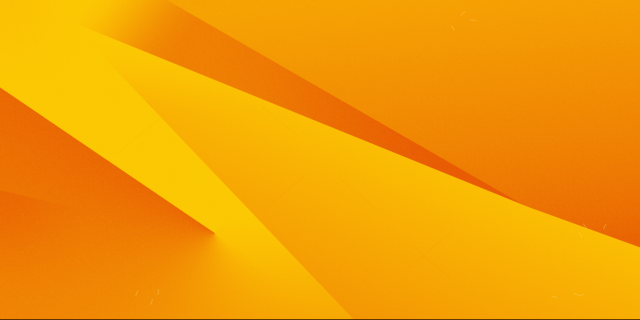
Reproduce this background procedurally as a Shadertoy shader.

```glsl
// Folded sheets of amber paper: a bright diagonal beam between darker creases.
// Each sheet is a half plane with its own gradient of a single tone, and the
// tone is turned into colour at the end. Fine strokes, flecks and grain on top.

// Units: canvas height is 1, canvas width is 2, origin at the lower left.
const vec2 RIDGE_A = vec2(0.521, 1.000), RIDGE_B = vec2(1.654, 0.349);
const vec2 BEAM_A = vec2(0.299, 0.901), BEAM_B = vec2(1.654, 0.352);
const vec2 BEAM_END = vec2(2.000, 0.227);
const vec2 FOLD_A = vec2(0.339, 0.805), FOLD_B = vec2(1.107, 0.000);
const vec2 SHADOW_A = vec2(0.000, 0.727), SHADOW_TIP = vec2(0.672, 0.271);
const vec2 CREASE_A = vec2(0.000, 0.406), CREASE_B = vec2(0.281, 0.339);

const float BRIGHT_TONE = 0.785;
const float SHADOW_TONE = 0.41;
const float RIGHT_TONE = 0.745, RIGHT_FALL = 0.30;
const float WEDGE_MID = 0.50, WEDGE_DEEP = 0.36;
const float UPPER_LOW = 0.39, UPPER_HIGH = 0.635;
const float UPPER_TILT = 0.08;
const float GRAIN_BRIGHT = 0.008, GRAIN_DARK = 0.020;
const float STROKE_DEPTH = 0.028;
const float FLECK_OPACITY = 0.35;
const float RULE_HEIGHT = 0.0024;
const vec3 FLECK_COLOR = vec3(1.0, 0.84, 0.45);
const vec3 RULE_COLOR = vec3(0.20, 0.09, 0.01);
const float PI = 3.14159265;

float hash(vec2 p) {
    return fract(sin(dot(p, vec2(127.1, 311.7))) * 43758.5453);
}

// Signed distance to the line a-b, positive on its left.
float side(vec2 p, vec2 a, vec2 b) {
    vec2 d = normalize(b - a);
    return d.x * (p.y - a.y) - d.y * (p.x - a.x);
}

float segment(vec2 p, vec2 a, vec2 b) {
    vec2 v = b - a;
    return length(p - a - v * clamp(dot(p - a, v) / dot(v, v), 0.0, 1.0));
}

float cover(float d, float pixel) {
    return smoothstep(-0.75 * pixel, 0.75 * pixel, d);
}

// Bright strip above the shadow edge; below it, tone sweeps round the tip.
float leftSheet(vec2 p, float pixel) {
    float above = side(p, SHADOW_A, SHADOW_TIP);
    float along = dot(p - SHADOW_TIP, normalize(SHADOW_A - SHADOW_TIP));
    float sweep = atan(max(-above, 0.00001), along) / PI;
    float shade = mix(SHADOW_TONE, BRIGHT_TONE, sweep);
    float crease = cover(-side(p, CREASE_A, CREASE_B), pixel);
    shade -= 0.05 * crease * smoothstep(0.30, 0.0, p.x) * smoothstep(0.08, 0.36, p.y);
    float lit = BRIGHT_TONE - 0.03 * smoothstep(0.3, 0.0, p.x) * smoothstep(0.7, 1.0, p.y);
    float tone = mix(shade, lit, cover(above, pixel));
    return tone - 0.4 * sweep * sweep * max(SHADOW_TIP.y + 0.05 - p.y, 0.0);
}

float sheetTone(vec2 p, float pixel) {
    float left = leftSheet(p, pixel);
    float beamEdge = min(side(p, BEAM_A, BEAM_B), side(p, BEAM_B, BEAM_END));

    // Beam: the right half darkens away from its upper edge.
    float right = RIGHT_TONE + RIGHT_FALL * min(beamEdge, 0.0);
    float fold = cover(side(p, FOLD_A, FOLD_B), pixel) * smoothstep(0.90, 0.64, p.y);
    float beam = mix(left, right, fold);

    // Dark wedge with a slanted fade, then the upper sheet over it.
    float slant = p.x + 0.8 * (1.0 - p.y);
    float wedge = mix(left, WEDGE_MID, smoothstep(0.25, 0.70, slant));
    wedge = mix(wedge, WEDGE_DEEP, smoothstep(0.6, 1.45, p.x));
    float height = p.y - UPPER_TILT * (p.x - 1.2);
    float rise = pow(clamp((height - 0.2) / 0.8, 0.0, 1.0), 0.75);
    float upper = mix(UPPER_LOW, UPPER_HIGH, rise);
    float back = mix(wedge, upper, cover(side(p, RIDGE_A, RIDGE_B), pixel));
    return mix(beam, back, cover(beamEdge, pixel));
}

// Faint diagonal strokes in two rows.
float strokes(vec2 p, float pixel) {
    float d = 1.0;
    for (int i = 0; i < 3; i++) {
        float k = float(i);
        vec2 falling = vec2(0.82, 0.667) + k * vec2(0.237, -0.221);
        vec2 rising = vec2(0.365, 0.518) + k * vec2(0.456, -0.177);
        d = min(d, segment(p, falling, falling + vec2(0.11, -0.091)));
        d = min(d, segment(p, rising, rising + vec2(0.13, 0.109)));
    }
    return cover(0.0012 - d, pixel);
}

// Small pale flecks scattered round four centres.
float flecks(vec2 p, float pixel) {
    vec2 centres[4] = vec2[4](vec2(0.47, 0.07), vec2(1.86, 0.265),
                              vec2(1.79, 0.075), vec2(1.45, 0.93));
    float d = 1.0;
    for (int i = 0; i < 12; i++) {
        vec2 seed = vec2(float(i), 3.0);
        vec2 offset = vec2(hash(seed), hash(seed + 5.0)) - 0.5;
        vec2 start = centres[i % 4] + offset * vec2(0.10, 0.05);
        float angle = PI * hash(seed + 9.0);
        d = min(d, segment(p, start, start + 0.015 * vec2(cos(angle), sin(angle))));
    }
    return cover(0.0015 - d, pixel);
}

void mainImage(out vec4 fragColor, in vec2 fragCoord) {
    vec2 p = fragCoord / iResolution.xy * vec2(2.0, 1.0);
    float pixel = 1.0 / iResolution.y;

    float tone = sheetTone(p, pixel) - STROKE_DEPTH * strokes(p, pixel);
    float grain = mix(GRAIN_DARK, GRAIN_BRIGHT, smoothstep(0.4, 0.7, tone));
    tone += grain * (hash(floor(p * 256.0)) - 0.5);

    // Red follows the tone gently; green carries it.
    float warmth = clamp((tone - 0.36) / 0.39, 0.0, 1.0);
    vec3 color = vec3(mix(0.91, 0.985, warmth), tone, 0.01);
    color = mix(color, FLECK_COLOR, FLECK_OPACITY * flecks(p, pixel));
    color = mix(color, RULE_COLOR, cover(RULE_HEIGHT - p.y, pixel));
    fragColor = vec4(color, 1.0);
}
```
